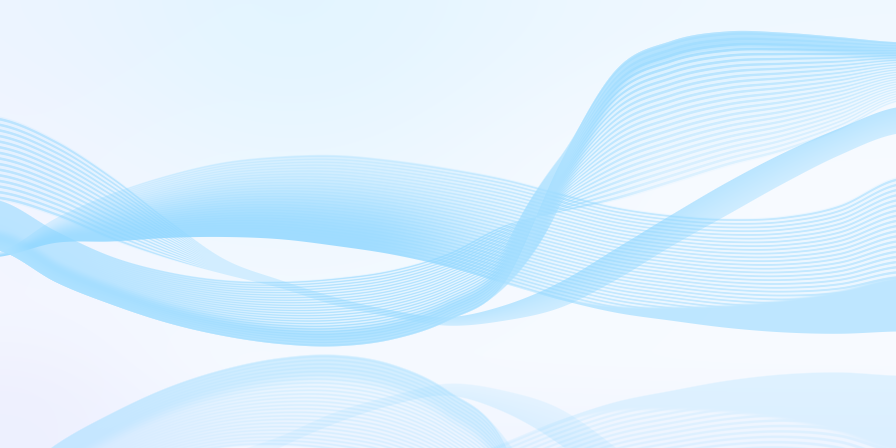
A Shadertoy shader for this background:

```glsl
// Three translucent blue ribbons of fine lines sweep over a pale studio backdrop
// and are mirrored in a glossy floor. Each ribbon spans two smooth spline edges;
// its lines are repeats of the normalised position between those edges.

const int KNOTS = 17;
const float KNOT_STEP = 0.125;     // spacing in canvas heights
const float HORIZON = 0.219;
const float MIRROR_STRETCH = 1.4;
const float MIRROR_STRENGTH = 0.42;
const float ROLL_HALF_WIDTH = 0.025;
const float FRONT_LINES = 25.0;
const float MIDDLE_LINES = 30.0;
const float BACK_LINES = 15.0;

const vec3 BLUE = vec3(0.56, 0.84, 1.0);
const vec3 PALE_BLUE = vec3(0.70, 0.89, 1.0);
const vec3 WHITE = vec3(0.968, 0.980, 1.0);
const vec3 SKY = vec3(0.885, 0.957, 1.0);
const vec3 LAVENDER = vec3(0.925, 0.925, 0.995);

// Edge heights at evenly spaced knots, left to right
const float FRONT_OUTER[KNOTS] = float[KNOTS](.440, .370, .320, .279, .250, .232, .227, .242,
    .284, .367, .635, .844, .909, .930, .927, .917, .906);
const float FRONT_INNER[KNOTS] = float[KNOTS](.552, .484, .427, .393, .375, .372, .380, .398,
    .435, .497, .526, .552, .589, .628, .661, .708, .771);
const float MIDDLE_TOP[KNOTS] = float[KNOTS](.438, .513, .568, .609, .638, .651, .654, .643,
    .625, .602, .570, .539, .521, .513, .518, .544, .604);
const float MIDDLE_BASE[KNOTS] = float[KNOTS](.427, .458, .461, .469, .471, .466, .451, .432,
    .404, .367, .331, .302, .284, .268, .258, .255, .260);
const float BACK_TOP[KNOTS] = float[KNOTS](.740, .688, .607, .510, .422, .375, .336, .307,
    .292, .318, .370, .445, .521, .594, .659, .714, .760);
const float BACK_BASE[KNOTS] = float[KNOTS](.552, .516, .464, .422, .388, .357, .318, .292,
    .273, .284, .313, .375, .451, .521, .591, .654, .701);

// Catmull-Rom spline: height and slope at x
vec2 spline(float knots[KNOTS], float x) {
    float s = clamp(x / KNOT_STEP, 0.0, float(KNOTS - 1) - 0.001);
    int i = int(s);
    float f = s - float(i);
    float a = knots[max(i - 1, 0)], b = knots[i];
    float c = knots[i + 1], d = knots[min(i + 2, KNOTS - 1)];
    float k1 = 0.5 * (c - a);
    float k2 = a - 2.5 * b + 2.0 * c - 0.5 * d;
    float k3 = 0.5 * (d - a) + 1.5 * (b - c);
    return vec2(b + f * (k1 + f * (k2 + f * k3)),
                (k1 + f * (2.0 * k2 + 3.0 * f * k3)) / KNOT_STEP);
}

// Ribbon between two edges: x = position across, y = coverage, z = line pattern
vec3 ribbon(vec2 p, vec2 from, vec2 to, float count, float pixel) {
    float gap = to.x - from.x;
    gap = abs(gap) < 0.001 ? 0.001 : gap;
    float across = (p.y - from.x) / gap;
    float slope = mix(from.y, to.y, clamp(across, 0.0, 1.0));
    float blur = pixel * sqrt(1.0 + slope * slope);
    float inside = min(p.y - min(from.x, to.x), max(from.x, to.x) - p.y);
    float cover = clamp(inside / blur + 0.5, 0.0, 1.0);

    float cellBlur = count * blur / abs(gap);
    float d = abs(fract(across * count) - 0.5);
    float line = 1.0 - smoothstep(0.24 - 0.6 * cellBlur, 0.24 + 0.6 * cellBlur, d);
    line = mix(line, 0.48, smoothstep(0.4, 0.8, cellBlur));
    return vec3(clamp(across, 0.0, 1.0), cover, line);
}

vec3 backdrop(vec2 p) {
    vec3 color = mix(WHITE, SKY, 0.9 * exp(-dot(p - vec2(0.65, 1.05), p - vec2(0.65, 1.05)) * 3.0));
    color = mix(color, SKY, 0.35 * smoothstep(0.6, 1.0, p.y));
    float left = 1.0 - smoothstep(0.0, 0.6, p.x);
    color = mix(color, LAVENDER, left * (0.3 + 0.6 * smoothstep(0.35, 0.0, p.y + 0.0)));
    return mix(color, vec3(0.93, 0.95, 1.0), 0.5 * (1.0 - smoothstep(0.0, HORIZON, p.y)));
}

vec3 drawRibbons(vec3 color, vec2 p, float strength, float pixel) {
    float x = p.x;

    // Back ribbon: open fan at left, soft band at right
    vec3 r = ribbon(p, spline(BACK_BASE, x), spline(BACK_TOP, x), BACK_LINES, pixel);
    float band = smoothstep(0.5, 1.15, x);
    float alpha = mix(0.12 + 0.42 * r.z, 0.38 + 0.2 * r.x, band);
    color = mix(color, BLUE, strength * r.y * alpha);

    // Middle ribbon: dense at left, finely lined at right with a solid lower strip
    r = ribbon(p, spline(MIDDLE_BASE, x), spline(MIDDLE_TOP, x), MIDDLE_LINES, pixel);
    float open = smoothstep(0.8, 1.3, x);
    float dense = mix(0.82, 0.22, smoothstep(0.1, 1.0, r.x)) + 0.16 * r.z * r.x;
    float stripTop = 0.35 * smoothstep(1.15, 2.0, x);
    float strip = 1.0 - smoothstep(stripTop - 0.02, stripTop + 0.02, r.x);
    float lined = mix(0.10 + 0.40 * r.z, 0.55, strip);
    color = mix(color, BLUE, strength * r.y * mix(dense, lined, open));

    // Front ribbon: line fans on both sides of its twist
    vec2 outer = spline(FRONT_OUTER, x);
    r = ribbon(p, outer, spline(FRONT_INNER, x), FRONT_LINES, pixel);
    float leftSolid = 1.0 - smoothstep(0.15, 0.8, x);
    float fan = mix(0.14 + 0.48 * r.z, 0.55, leftSolid);
    fan += 0.3 * exp(-r.x * 5.0);
    fan *= mix(1.0, 1.0 - 0.6 * r.x, smoothstep(1.2, 1.5, x));
    color = mix(color, BLUE, strength * r.y * fan);

    // Rolled rim follows the outer edge and changes sides at the twist
    float side = mix(1.0, -1.0, smoothstep(1.08, 1.30, x));
    float offset = (p.y - outer.x) / sqrt(1.0 + outer.y * outer.y) - ROLL_HALF_WIDTH * side;
    float rim = clamp((ROLL_HALF_WIDTH - abs(offset)) / pixel + 0.5, 0.0, 1.0);
    float depth = 0.5 + 0.5 * side * offset / ROLL_HALF_WIDTH;
    float fade = 1.0 - smoothstep(0.45, 1.0, depth) * abs(side);
    return mix(color, mix(PALE_BLUE, BLUE, depth), strength * rim * fade * 0.75);
}

void mainImage(out vec4 fragColor, in vec2 fragCoord) {
    float pixel = 1.0 / iResolution.y;
    vec2 p = fragCoord * vec2(2.0 / iResolution.x, pixel);
    vec3 color = backdrop(p);

    // Fold the space below the horizon to mirror the ribbons
    float mirrored = step(p.y, HORIZON);
    float folded = HORIZON + (HORIZON - p.y) / MIRROR_STRETCH;
    p.y = mix(p.y, folded, mirrored);
    color = drawRibbons(color, p, mix(1.0, MIRROR_STRENGTH, mirrored), pixel);
    fragColor = vec4(color, 1.0);
}
```
